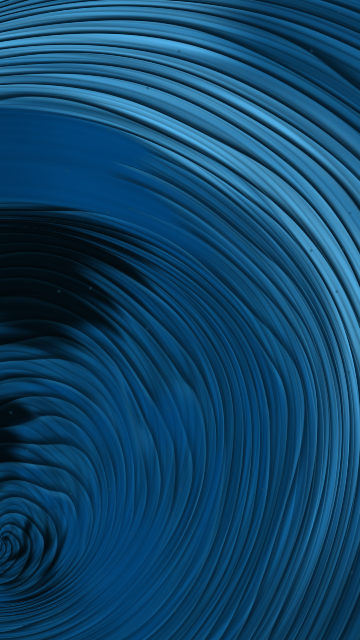
This background is drawn by a WebGL 2 fragment shader. Its source:

```glsl
#version 300 es
precision highp float;
uniform vec2 u_resolution;
out vec4 fragColor;

const vec3 INK = vec3(0.006, 0.035, 0.05);
const vec3 DEEP = vec3(0.02, 0.175, 0.285);
const vec3 BLUE = vec3(0.005, 0.265, 0.475);
const vec3 TEAL = vec3(0.05, 0.30, 0.455);
const vec3 STEEL = vec3(0.16, 0.46, 0.62);
const vec3 SKY = vec3(0.29, 0.62, 0.81);

vec2 hash2(vec2 p) {
  vec3 h = fract(p.xyx * vec3(0.1031, 0.1030, 0.0973));
  h += dot(h, h.yzx + 33.33);
  return fract((h.xx + h.yz) * h.zy);
}

float gradientDot(vec2 cell, vec2 offset) {
  float angle = 6.2832 * hash2(cell).x;
  return dot(vec2(cos(angle), sin(angle)), offset);
}

float gradientNoise(vec2 p) {
  vec2 i = floor(p), f = p - i;
  vec2 u = f * f * f * (f * (f * 6.0 - 15.0) + 10.0);
  vec2 e = vec2(1.0, 0.0);
  return mix(mix(gradientDot(i, f), gradientDot(i + e.xy, f - e.xy), u.x),
             mix(gradientDot(i + e.yx, f - e.yx), gradientDot(i + e.xx, f - e.xx), u.x), u.y);
}

// Offset from the drifting centre, scaled so the ring is a circle
vec2 ringOffset(vec2 p, float r) {
  vec2 centre = vec2(0.55 * smoothstep(0.98, 1.5, r), 0.28 + 0.33 * smoothstep(0.0, 0.65, r));
  float upper = mix(1.0, 0.76, smoothstep(0.4, 0.78, r)) + 0.15 * smoothstep(0.8, 0.95, r);
  vec2 q = p - centre;
  return vec2(q.x, q.y / (q.y > 0.0 ? upper : 1.1));
}

// Bisect for the ring through p; returns radius and angle
vec2 swirl(vec2 p) {
  float lo = 0.0, hi = 2.5;
  for (int i = 0; i < 20; i++) {
    float mid = 0.5 * (lo + hi);
    if (length(ringOffset(p, mid)) > mid) lo = mid; else hi = mid;
  }
  vec2 q = ringOffset(p, hi);
  return vec2(hi, atan(q.y, q.x));
}

// Paint ridge: x = body, y = lit outer rim, z = tone of this strand
vec3 strands(vec2 s, float freq, float warp) {
  float along = s.y * min(1.0, 0.3 + s.x);
  float phase = s.x * freq + 1.1 * s.y
    + warp * gradientNoise(vec2(s.x * 6.0, along * 1.1))
    + 0.4 * warp * gradientNoise(vec2(s.x * 17.0, along * 1.7) + 17.0);
  float f = fract(phase);
  float w = clamp(fwidth(phase), 0.07, 0.5);
  float edge = 1.0 - smoothstep(1.0 - w, 1.0, f);
  float tone = gradientNoise(vec2(floor(phase) * 5.37, s.y * 1.5));
  return vec3(smoothstep(0.0, 0.38, f) * edge, smoothstep(0.68, 0.92, f) * edge, tone);
}

float blob(vec2 p, vec2 centre, vec2 size) {
  vec2 d = (p - centre) / size;
  return exp(-dot(d, d));
}

// Small ringed droplets scattered on a jittered grid
float droplets(vec2 p, float grid) {
  vec2 cell = floor(p * grid);
  vec2 h = hash2(cell + 4.0);
  float d = length(fract(p * grid) - 0.2 - 0.6 * h) / grid;
  return step(0.75, h.y) * (1.0 - smoothstep(0.002, 0.006, d));
}

void main() {
  vec2 p = gl_FragCoord.xy / u_resolution.x;
  vec2 s = swirl(p);
  float r = s.x;
  float streak = gradientNoise(vec2(r * 34.0, s.y * 1.5));
  float fine = gradientNoise(vec2(r * 85.0, s.y * 2.0) + 9.0);
  vec3 broad = strands(s, 31.0, 1.5);
  vec3 thin = strands(s + vec2(0.3, 0.0), 62.0, 1.8);
  vec3 crescent = strands(s + vec2(0.7, 0.0), 13.0, 1.2);

  // Zones: pale outer sweep, dark corner, smooth wedge, black hollow
  float corner = smoothstep(1.12, 1.21, r + 0.08 * streak) * smoothstep(0.5, 0.75, p.x);
  float seam = blob(vec2(r, p.x), vec2(1.08, 0.2), vec2(0.035, 0.4));
  float pale = smoothstep(0.93, 1.01, r + 0.08 * streak)
    * smoothstep(0.45, 1.1, p.y) * (1.0 - 0.85 * corner) * (1.0 - 0.4 * seam);
  float sheen = blob(vec2(r, p.y), vec2(0.96, 0.75), vec2(0.10, 0.6)) * smoothstep(0.3, 0.65, p.x);
  float tip = mix(0.53, 0.38, smoothstep(0.8, 0.95, r));
  float wedge = smoothstep(0.79, 0.82, r) * (1.0 - smoothstep(0.92, 0.98, r + 0.05 * streak))
    * (1.0 - smoothstep(tip - 0.06, tip + 0.06, p.x + 0.2 * streak + 0.2 * broad.z))
    * smoothstep(0.9, 1.05, p.y);
  float pool = 0.8 * blob(p, vec2(0.34, 0.2), vec2(0.14, 0.25));
  float hollow = blob(p, vec2(0.0, 1.02), vec2(0.37, 0.25)) * (1.0 - smoothstep(0.79, 0.825, r));
  hollow = max(hollow, 0.64 * blob(p, vec2(0.0, 0.58), vec2(0.17, 0.2)));
  hollow = max(hollow, 0.52 * blob(p, vec2(0.08, 0.2), vec2(0.15, 0.2)));
  float shadow = smoothstep(0.32, 0.68, hollow + 0.5 * streak * smoothstep(0.05, 0.3, hollow));

  // Ridged paint over its darker grooves
  float lit = clamp(pale * (0.8 + 1.0 * broad.z + 0.7 * streak) + 0.42 * sheen, 0.0, 1.0);
  vec3 body = mix(mix(TEAL, BLUE, clamp(0.45 + broad.z, 0.0, 1.0)), SKY, lit);
  body = mix(body, DEEP, clamp(0.16 - 0.9 * streak, 0.0, 0.65) * (1.0 - 0.6 * pale));
  vec3 groove = mix(DEEP * 0.9, INK, clamp(hollow * 1.3 + 0.4 * pale + 0.35 * corner, 0.0, 1.0));
  float cover = broad.x * mix(0.62 + 0.38 * thin.x, 0.78 + 0.22 * thin.x, pale);
  vec3 color = mix(groove, body, cover);
  float rim = broad.y * (0.25 + 0.6 * broad.z) + 0.18 * thin.y * (0.4 + sheen);
  color = mix(color, mix(STEEL, SKY, max(pale, sheen)), clamp(rim, 0.0, 0.7) * (1.0 - 0.5 * corner));
  color = mix(color, SKY * 0.85, 0.45 * sheen * thin.y);
  color *= 1.0 + 0.3 * fine;

  // Wide smooth crescents across the inner coil
  float coil = smoothstep(0.12, 0.2, r) * (1.0 - smoothstep(0.6, 0.8, r));
  float wide = coil * crescent.x * smoothstep(-0.05, 0.3, crescent.z);
  color = mix(color, mix(BLUE, STEEL, 0.5 * crescent.y), 0.6 * wide);

  // Calm areas, hollow and surface specks
  vec3 calm = BLUE * (0.97 + 0.12 * fine - 0.12 * smoothstep(0.25, 0.0, p.x));
  color = mix(color, calm, max(wedge, pool));
  color = mix(color, INK * (1.0 + broad.y), 0.93 * shadow);
  color *= 1.0 - 0.2 * smoothstep(0.35, 0.0, p.y) * smoothstep(0.45, 1.0, p.x);
  color = mix(color, STEEL * 0.6, 0.5 * droplets(p, 9.0));
  fragColor = vec4(clamp(color, 0.0, 1.0), 1.0);
}
```
